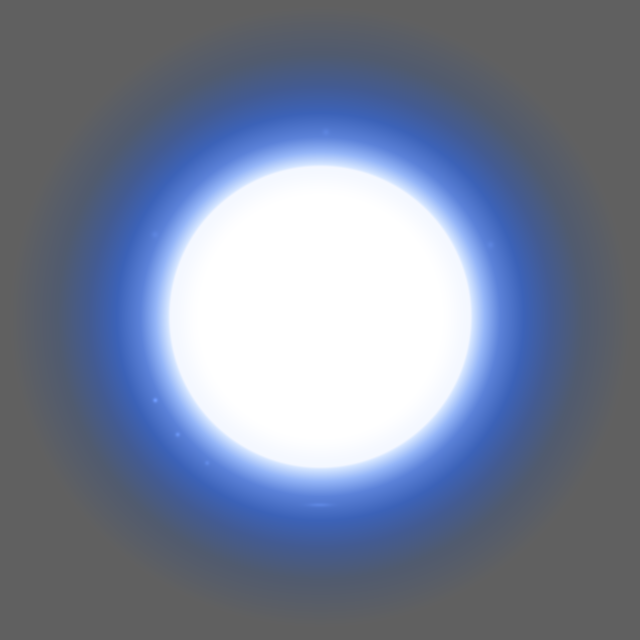
Give the GLSL for this background, as a Shadertoy shader.

```glsl
// A white glowing disc with a blue halo fading into neutral grey.

const vec2 CENTER = vec2(0.5005, 0.505);
const float DISC_RADIUS = 0.2365;
const float SPECK_ORBIT = 0.289;

const vec3 WHITE = vec3(1.0);
const vec3 RIM = vec3(0.955, 0.970, 1.0);
const vec3 PALE_BLUE = vec3(0.82, 0.89, 1.0);
const vec3 SKY_BLUE = vec3(0.58, 0.71, 0.97);
const vec3 MID_BLUE = vec3(0.36, 0.51, 0.85);
const vec3 DEEP_BLUE = vec3(0.235, 0.385, 0.72);
const vec3 DUSK_BLUE = vec3(0.265, 0.355, 0.565);
const vec3 SLATE = vec3(0.315, 0.355, 0.435);
const vec3 GREY = vec3(0.378);

// Blend towards the next colour between two radii.
vec3 blendTo(vec3 base, vec3 next, float start, float end, float r) {
    return mix(base, next, clamp((r - start) / (end - start), 0.0, 1.0));
}

vec3 haloColor(float r) {
    vec3 color = blendTo(PALE_BLUE, SKY_BLUE, 0.239, 0.257, r);
    color = blendTo(color, MID_BLUE, 0.257, 0.281, r);
    color = blendTo(color, DEEP_BLUE, 0.281, 0.318, r);
    color = blendTo(color, DUSK_BLUE, 0.318, 0.362, r);
    color = blendTo(color, SLATE, 0.362, 0.410, r);
    return blendTo(color, GREY, 0.410, 0.485, r);
}

vec3 discColor(float r) {
    return mix(WHITE, RIM, smoothstep(0.185, DISC_RADIUS, r));
}

vec2 onOrbit(float angle) {
    return SPECK_ORBIT * vec2(cos(angle), sin(angle));
}

// Soft elliptical spot.
float spot(vec2 p, vec2 size) {
    vec2 q = p / size;
    return exp(-dot(q, q));
}

float specks(vec2 p) {
    float light = 0.0;
    for (int i = 0; i < 3; i++) {
        float k = float(i);
        // A bright cluster at lower left and a sparse, fainter set above.
        light += (0.18 - 0.05 * k) * spot(p - onOrbit(3.61 + 0.222 * k), vec2(0.0035));
        light += 0.05 * spot(p - onOrbit(0.40 + 1.14 * k), vec2(0.005));
    }
    // Thin streak below the disc.
    return light + 0.08 * spot(p + vec2(0.001, 0.294), vec2(0.018, 0.003));
}

void mainImage(out vec4 fragColor, in vec2 fragCoord) {
    float scale = min(iResolution.x, iResolution.y);
    vec2 canvas = (fragCoord - 0.5 * iResolution.xy) / scale + 0.5;
    vec2 p = canvas - CENTER;
    float r = length(p);

    // Halo and its faint specks.
    vec3 color = haloColor(r) + specks(p) * SKY_BLUE;

    // Disc with a softened edge.
    float softness = max(0.003, 1.0 / scale);
    float disc = 1.0 - smoothstep(-softness, softness, r - DISC_RADIUS);
    color = mix(color, discColor(r), disc);

    fragColor = vec4(clamp(color, 0.0, 1.0), 1.0);
}
```
